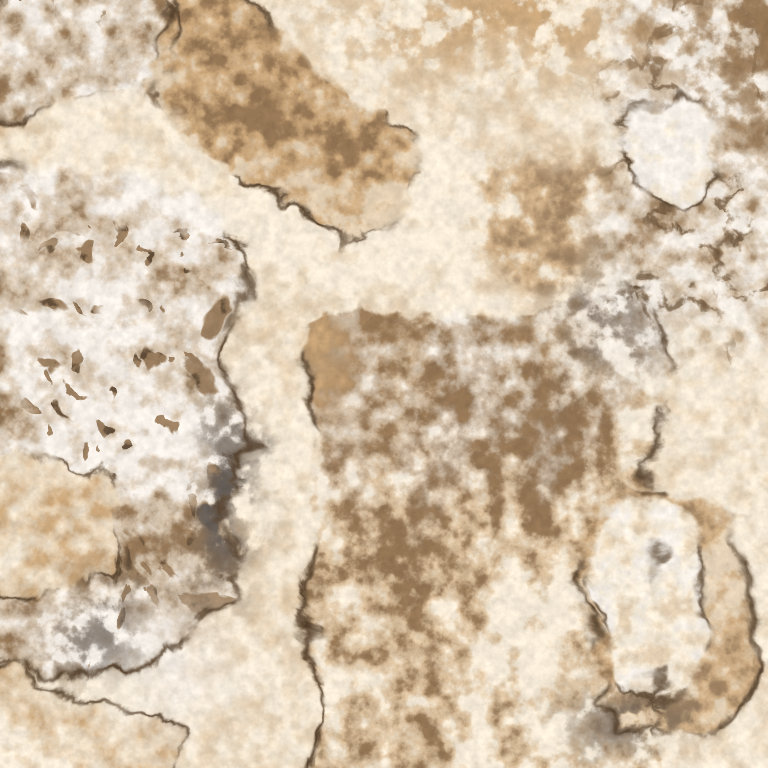
Give the GLSL for this texture, as a Shadertoy shader.

```glsl
const vec3 CREAM = vec3(0.965, 0.92, 0.845);
const vec3 SAND = vec3(0.89, 0.81, 0.70);
const vec3 OCHRE = vec3(0.79, 0.65, 0.48);
const vec3 CHALK = vec3(0.96, 0.935, 0.905);
const vec3 ASH = vec3(0.76, 0.70, 0.64);
const vec3 BROWN = vec3(0.58, 0.46, 0.33);
const vec3 UMBER = vec3(0.34, 0.26, 0.18);
const vec3 SOOT = vec3(0.40, 0.37, 0.35);

float hash(vec2 p) {
    vec3 q = fract(p.xyx * 0.1031);
    q += dot(q, q.yzx + 33.33);
    return fract((q.x + q.y) * q.z);
}

float noise(vec2 p) {
    vec2 i = floor(p), f = fract(p);
    f = f * f * (3.0 - 2.0 * f);
    float low = mix(hash(i), hash(i + vec2(1, 0)), f.x);
    float high = mix(hash(i + vec2(0, 1)), hash(i + 1.0), f.x);
    return mix(low, high, f.y);
}

float fbm(vec2 p) {
    float sum = 0.0, amp = 0.516;
    for (int i = 0; i < 5; i++) {
        sum += amp * noise(p);
        p = mat2(1.6, 1.2, -1.2, 1.6) * p + 17.3;
        amp *= 0.5;
    }
    return sum;
}

vec2 warp(vec2 p, float scale, float amount) {
    vec2 s = p * scale;
    return p + amount * (vec2(fbm(s + 3.7), fbm(s + 41.2)) - 0.5);
}

// Signed distance to a rotated rounded block
float block(vec2 p, vec2 center, vec2 size, float angle, float radius) {
    float c = cos(angle), s = sin(angle);
    vec2 d = abs(mat2(c, -s, s, c) * (p - center)) - size + radius;
    return length(max(d, 0.0)) + min(max(d.x, d.y), 0.0) - radius;
}

float inside(float d, float blur) {
    return smoothstep(blur, -blur, d);
}

// Broken dark seam along an outline
float seam(float d, float width, float wear) {
    return exp(-d * d / (width * width)) * smoothstep(0.42, 0.58, wear);
}

float smudge(vec2 p, vec2 center, vec2 radius) {
    vec2 d = (p - center) / radius;
    return exp(-dot(d, d));
}

vec3 weather(vec3 light, vec3 mid, vec3 deep, float tone) {
    vec3 c = mix(light, mid, smoothstep(0.1, 0.65, tone));
    return mix(c, deep, smoothstep(0.55, 1.1, tone));
}

// Irregular oval holes on jittered grids
float pits(vec2 p) {
    float cover = 0.0, scale = 9.0;
    for (int i = 0; i < 3; i++) {
        vec2 cell = floor(p * scale);
        vec2 offset = vec2(hash(cell + 5.1), hash(cell + 8.7)) - 0.5;
        vec2 d = fract(p * scale) - 0.5 - offset * 0.4;
        d.x += 0.4 * d.y;
        float radius = 0.1 + 0.17 * hash(cell + 2.9);
        float hole = smoothstep(radius, radius - 0.07, length(d * vec2(1.0, 0.75)));
        cover = max(cover, hole * step(0.58, hash(cell + 13.0)));
        scale *= 1.8;
    }
    return cover;
}

void mainImage(out vec4 fragColor, in vec2 fragCoord) {
    vec2 p = fragCoord / iResolution.y;
    vec2 q = warp(warp(p, 6.0, 0.11), 32.0, 0.04);
    float broad = fbm(p * 7.0), grain = fbm(p * 48.0 + 9.0);
    float wear = fbm(p * 12.0 + 31.0);
    float streak = fbm(p * vec2(13.0, 5.0) + 60.0) - 0.5;
    float tone = (mix(broad, grain, 0.55) - 0.5) * 3.4 + 0.5;
    float speck = smoothstep(0.52, 0.68, grain);

    // Mortar
    vec3 col = weather(CREAM, SAND, OCHRE, tone * 0.55);

    // Pale pitted stones on the left
    float left = block(q, vec2(0.09, 0.46), vec2(0.215, 0.31), 0.0, 0.12);
    float ledge = block(q, vec2(0.05, 0.32), vec2(0.12, 0.07), -0.05, 0.04);
    float foot = block(q, vec2(0.07, 0.03), vec2(0.18, 0.09), -0.35, 0.05);
    float crown = block(q, vec2(0.06, 0.95), vec2(0.15, 0.09), 0.2, 0.06);
    float pale = inside(min(left, crown), 0.012);
    col = mix(col, weather(CHALK, mix(SAND, ASH, 0.45), BROWN, tone * 0.85), pale);
    col = mix(col, weather(CREAM, SAND, OCHRE, tone * 0.8), inside(min(ledge, foot), 0.006));
    float holes = pits(q) * pale * smoothstep(0.0, 0.03, ledge);
    col = mix(col, mix(BROWN, UMBER, speck), holes * smoothstep(0.36, 0.56, wear) * 0.9);

    // Ochre stones
    float upper = block(q, vec2(0.36, 0.855), vec2(0.185, 0.085), -0.65, 0.05);
    float blush = block(q, vec2(0.71, 0.72), vec2(0.09, 0.08), -0.4, 0.06);
    col = mix(col, weather(SAND, OCHRE, BROWN, tone), inside(upper, 0.008));
    col = mix(col, weather(CREAM, OCHRE, BROWN, tone * 0.9), inside(blush, 0.03) * 0.8);

    // Large central stone, grey on top and streaked below
    float main = block(q, vec2(0.63, 0.27), vec2(0.235, 0.335), 0.02, 0.03);
    float top = smoothstep(0.3, 0.55, p.y + 0.6 * streak);
    vec3 face = weather(CREAM, mix(SAND, OCHRE, 0.4), BROWN, tone + streak * 1.6);
    vec3 greyFace = weather(CHALK, ASH, BROWN, tone + 0.05);
    face = mix(face, greyFace, top * 0.65);
    face = mix(face, OCHRE * (0.7 + 0.5 * grain), smudge(q, vec2(0.41, 0.55), vec2(0.05, 0.09)) * 0.8);
    col = mix(col, face, inside(main, 0.005));

    // Crazed rubble on the right
    float rubble = smoothstep(0.74, 0.84, q.x) * smoothstep(0.5, 0.6, q.y);
    float vein = 1.0 - abs(2.0 * fbm(q * 11.0 + 70.0) - 1.0);
    float crack = smoothstep(0.90, 0.985, vein) * smoothstep(0.38, 0.56, grain);
    col = mix(col, weather(CHALK, mix(SAND, ASH, 0.5), BROWN, tone + 0.1), rubble * 0.85);
    col = mix(col, mix(BROWN, UMBER, grain), rubble * crack * 0.75);
    col = mix(col, BROWN, smudge(q, vec2(1.0, 0.95), vec2(0.12, 0.1)) * smoothstep(0.35, 0.6, grain));

    // Cream pebbles with brown surrounds
    float pebble = block(q, vec2(0.87, 0.81), vec2(0.065, 0.075), 0.4, 0.055);
    float collar = block(q, vec2(0.88, 0.2), vec2(0.095, 0.145), 0.05, 0.06);
    float core = block(q, vec2(0.855, 0.22), vec2(0.058, 0.115), 0.05, 0.05);
    col = mix(col, weather(SAND, OCHRE, BROWN, tone), inside(collar, 0.008) * 0.85);
    col = mix(col, weather(CHALK, CREAM, SAND, tone), inside(min(core, pebble), 0.007));

    // Soot and lichen stains
    float soot = smudge(q, vec2(0.295, 0.37), vec2(0.025, 0.12));
    soot += 0.65 * smudge(q, vec2(0.12, 0.19), vec2(0.08, 0.05));
    soot += 0.7 * smudge(q, vec2(0.82, 0.07), vec2(0.07, 0.04));
    soot += 0.6 * smudge(q, vec2(0.78, 0.56), vec2(0.06, 0.07));
    col = mix(col, SOOT, min(soot, 1.0) * smoothstep(0.36, 0.58, grain));
    float lichen = smudge(q, vec2(0.65, 0.98), vec2(0.18, 0.06));
    col = mix(col, OCHRE, lichen * smoothstep(0.4, 0.6, grain));
    col = mix(col, CHALK, smudge(q, vec2(0.24, 0.13), vec2(0.05, 0.08)) * 0.8);

    // Seams and fine grain
    float lines = max(seam(left, 0.005, wear + 0.05), seam(foot, 0.004, wear + 0.04));
    lines = max(lines, max(seam(ledge, 0.003, wear), seam(crown, 0.004, wear)));
    lines = max(lines, max(seam(upper, 0.004, wear), seam(main, 0.005, wear)));
    lines = max(lines, max(seam(collar, 0.006, wear + 0.06), seam(core, 0.004, wear)));
    lines = max(lines, seam(pebble, 0.004, wear));
    col = mix(col, UMBER, lines * (0.45 + 0.7 * grain));
    col *= 0.91 + 0.18 * fbm(p * 110.0);

    fragColor = vec4(clamp(col, 0.0, 1.0), 1.0);
}
```
